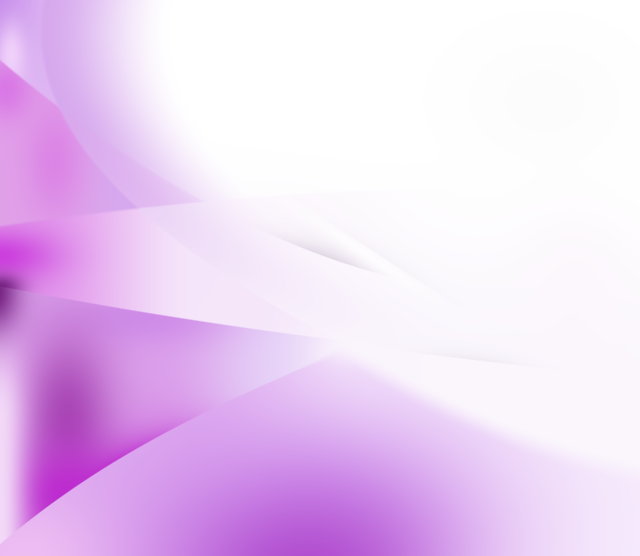
This background is drawn by a WebGL 1 fragment shader. Its source:

```glsl
precision highp float;
// Soft violet veils that fold over a white ground and meet near the centre.
// Five polynomial curves bound the veils; each veil is tinted by
// Gaussian glows, and thin one-sided shadows mark the creases.

uniform vec2 u_resolution;

const vec3 WHITE = vec3(1.0);
const vec3 MIST = vec3(0.98, 0.965, 0.99);
const vec3 LILAC = vec3(0.84, 0.66, 0.93);
const vec3 ORCHID = vec3(0.86, 0.52, 0.90);
const vec3 MAGENTA = vec3(0.74, 0.17, 0.81);
const vec3 PLUM = vec3(0.45, 0.12, 0.50);
const vec3 GREY = vec3(0.72, 0.66, 0.74);

float glow(vec2 p, vec2 center, vec2 radius) {
  vec2 d = (p - center) / radius;
  return exp(-dot(d, d));
}

vec3 tint(vec3 base, vec3 color, vec2 p, vec2 center, vec2 radius) {
  return mix(base, color, glow(p, center, radius));
}

float edge(float d, float width) {
  return smoothstep(-width, width, d);
}

// Shadow that is sharp at d = 0 and decays on the positive side.
float crease(float d, float decay, float width) {
  return edge(d, width) * exp(-max(d, 0.0) / decay);
}

float quadratic(float x, float a, float b, float c) {
  return a + x * (b + x * c);
}

float domeTop(float x) {
  float left = 0.021 + x * (0.98 + x * (-0.95 + 0.63 * x));
  float right = quadratic(x - 0.54, 0.365, -0.72, 0.54);
  return mix(left, right, smoothstep(0.50, 0.57, x));
}

// Pale ground with the violet haze right of the long arc.
vec3 ground(vec2 p, float arc, float upper, float middle) {
  vec3 c = mix(MIST, WHITE, smoothstep(0.45, 0.85, p.y + 0.15 * p.x));
  c = mix(c, vec3(0.98), 0.6 * glow(p, vec2(0.85, 0.82), vec2(0.14, 0.12)));
  c = mix(c, vec3(0.985, 0.96, 0.985), 0.6 * glow(p, vec2(0.90, 0.50), vec2(0.09, 0.13)));
  float haze = 1.0 - smoothstep(0.0, 0.21, arc);
  c = mix(c, LILAC, haze * smoothstep(0.36, 0.80, p.y));
  float band = edge(-upper, 0.004) * edge(middle, 0.002);
  c = mix(c, vec3(0.87, 0.66, 0.93), 0.4 * band * haze);
  float below = edge(-middle, 0.003) * (1.0 - smoothstep(0.35, 0.75, p.x));
  return mix(c, vec3(0.97, 0.92, 0.98), 0.35 * below);
}

vec3 upperVeil(vec2 p) {
  vec3 c = vec3(0.87, 0.71, 0.95);
  c = tint(c, vec3(0.78, 0.56, 0.92), p, vec2(0.0, 1.0), vec2(0.05, 0.10));
  return tint(c, vec3(0.94, 0.82, 0.98), p, vec2(0.018, 0.90), vec2(0.022, 0.06));
}

vec3 pinkVeil(vec2 p) {
  vec3 c = mix(vec3(0.88, 0.63, 0.91), LILAC, smoothstep(0.08, 0.20, p.x));
  c = tint(c, vec3(0.85, 0.47, 0.90), p, vec2(0.01, 0.84), vec2(0.04, 0.055));
  return tint(c, ORCHID, p, vec2(0.085, 0.71), vec2(0.045, 0.10));
}

vec3 paleVeil(vec2 p) {
  vec3 c = mix(vec3(0.88, 0.58, 0.92), vec3(0.96, 0.90, 0.98), smoothstep(0.05, 0.31, p.x));
  c = tint(c, vec3(0.80, 0.25, 0.87), p, vec2(0.0, 0.54), vec2(0.085, 0.045));
  return tint(c, PLUM, p, vec2(0.0, 0.482), vec2(0.035, 0.025));
}

vec3 wedge(vec2 p, float aboveDome) {
  vec3 c = mix(vec3(0.86, 0.63, 0.92), vec3(0.90, 0.82, 0.97), smoothstep(0.24, 0.44, p.x));
  c = tint(c, vec3(0.81, 0.55, 0.91), p, vec2(0.23, 0.43), vec2(0.12, 0.05));
  c = tint(c, vec3(0.66, 0.28, 0.71), p, vec2(0.105, 0.25), vec2(0.07, 0.15));
  c = tint(c, MAGENTA, p, vec2(0.10, 0.11), vec2(0.08, 0.09));
  float rim = exp(-max(aboveDome, 0.0) / 0.035);
  c = mix(c, MAGENTA, 0.85 * rim * glow(p, vec2(0.16, 0.18), vec2(0.13, 0.20)));
  float margin = exp(-p.x * p.x / 0.0013) * (1.0 - smoothstep(0.25, 0.45, p.y));
  c = mix(c, vec3(0.95, 0.85, 0.97), margin);
  return tint(c, PLUM, p, vec2(-0.01, 0.475), vec2(0.04, 0.07));
}

vec3 dome(vec2 p) {
  vec3 c = mix(vec3(0.88, 0.68, 0.94), vec3(0.97, 0.93, 0.99), smoothstep(0.28, 0.58, p.x));
  c = tint(c, vec3(0.82, 0.58, 0.93), p, vec2(0.49, 0.06), vec2(0.29, 0.22));
  c = tint(c, vec3(0.69, 0.29, 0.81), p, vec2(0.48, -0.04), vec2(0.20, 0.16));
  return tint(c, vec3(0.93, 0.74, 0.95), p, vec2(0.04, 0.0), vec2(0.12, 0.10));
}

void main() {
  vec2 p = gl_FragCoord.xy / u_resolution;
  float aa = 1.0 / u_resolution.y;

  // Signed offsets from the curves, positive above or to the right.
  float arc = p.x - quadratic(p.y - 0.38, 0.54, -1.69, 1.5);
  float upper = p.y - quadratic(p.x, 0.892, -0.975, 0.55);
  float middle = p.y - quadratic(p.x, 0.593, 0.17, -0.10);
  float lower = p.y - quadratic(p.x, 0.485, -0.225, 0.08);
  float top = p.y - domeTop(p.x);

  vec3 color = ground(p, arc, upper, middle);

  // Faint creases on the right.
  float ridge = p.y - 0.626 + 0.75 * (p.x - 0.48);
  float fold = crease(upper, 0.018, aa) * glow(p, vec2(0.51, 0.54), vec2(0.07, 0.12));
  color = mix(color, GREY, 0.42 * fold);
  float sheen = glow(vec2(ridge, p.x), vec2(-0.015, 0.57), vec2(0.016, 0.10));
  color = mix(color, WHITE, 0.7 * sheen);
  float ridgeShade = crease(ridge, 0.012, aa) * glow(p, vec2(0.60, 0.53), vec2(0.10, 0.12));
  color = mix(color, GREY, 0.09 * ridgeShade);
  float tail = p.y - 0.378 + 0.14 * (p.x - 0.56);
  float tailShade = crease(tail, 0.012, aa) * glow(p, vec2(0.74, 0.355), vec2(0.08, 0.08));
  color = mix(color, GREY, 0.16 * tailShade);

  // Veils left of the arc, stacked from the top down.
  vec3 veil = mix(pinkVeil(p), upperVeil(p), edge(upper, 2.0 * aa));
  veil = mix(paleVeil(p), veil, edge(middle, 2.0 * aa));
  float veilFade = 1.0 - smoothstep(0.38, 0.54, p.x);
  color = mix(color, veil, edge(-arc, 0.004) * veilFade);

  // Wedge and dome taper into the ground.
  float wedgeFade = 1.0 - smoothstep(0.40, 0.56, p.x);
  color = mix(color, wedge(p, top), edge(-lower, aa) * wedgeFade);
  float softness = mix(aa, 0.025, smoothstep(0.46, 0.60, p.x));
  color = mix(color, dome(p), edge(-top, softness));
  float glint = glow(p, vec2(0.545, 0.37), vec2(0.04, 0.025));
  gl_FragColor = vec4(mix(color, MIST, 0.6 * glint), 1.0);
}
```
